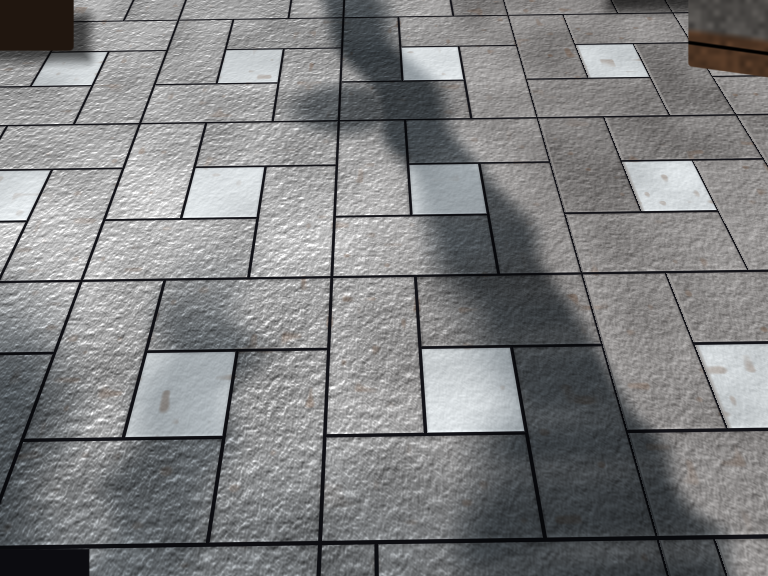
Write a Shadertoy shader that draws this texture.

```glsl
// Pinwheel paving of rough grey slabs around pale squares, receding under soft tree shadows.
#define JOINT 0.018        // half width of a joint, in slab widths
#define BEVEL 0.04         // reach of the worn slab edge
#define GRAIN 13.0         // coarsest surface bumps per slab width
#define RELIEF 0.58        // strength of the surface bumps
#define TONE_VARIATION 0.09
#define SUNLIT_COOL vec3(0.64, 0.64, 0.64)
#define SUNLIT_WARM vec3(0.52, 0.51, 0.505)
#define PALE_STONE vec3(0.81, 0.83, 0.84)
#define JOINT_DARK vec3(0.07, 0.07, 0.09)
#define JOINT_SAND vec3(0.68, 0.67, 0.66)
#define SHADE_TINT vec3(0.37, 0.41, 0.44)
#define RUST vec3(0.42, 0.29, 0.20)

float hash(vec2 p) {
    vec3 q = fract(p.xyx * 0.1031);
    q += dot(q, q.yzx + 33.33);
    return fract((q.x + q.y) * q.z);
}
float noise(vec2 p) {
    vec2 i = floor(p), f = fract(p);
    f = f * f * (3.0 - 2.0 * f);
    return mix(mix(hash(i), hash(i + vec2(1, 0)), f.x),
               mix(hash(i + vec2(0, 1)), hash(i + vec2(1, 1)), f.x), f.y);
}
// Bumpy height; octaves finer than the pixel footprint fade out.
float bumps(vec2 p, float footprint) {
    float sum = 0.0, amp = 0.5, freq = GRAIN;
    for (int i = 0; i < 3; i++) {
        float keep = 1.0 - smoothstep(0.5, 1.6, footprint * freq);
        sum += amp * keep * (noise(p * freq + 17.0 * float(i)) - 0.5);
        freq *= 2.1;
        amp *= 0.7;
    }
    return sum;
}
// Canvas to ground, one unit per 3 x 3 block of slabs.
vec2 groundPlane(vec2 p) {
    float s = 1.0 - p.y + 0.0148 * p.x;
    float v = (0.951 - s) / (0.290 + 0.35 * s);
    float u = (p.x * (1.0 + 0.35 * v) - 0.5556 - 0.2222 * v) / 0.5868;
    return vec2(u, v);
}
// Centre (xy) and half size (zw) of the slab holding a point of the block.
vec4 pinwheelSlab(vec2 c) {
    if (c.x < 1.0 && c.y > 1.0) return vec4(0.5, 2.0, 0.5, 1.0);
    if (c.y > 2.0) return vec4(2.0, 2.5, 1.0, 0.5);
    if (c.x > 2.0) return vec4(2.5, 1.0, 0.5, 1.0);
    if (c.y < 1.0) return vec4(1.0, 0.5, 1.0, 0.5);
    return vec4(1.5, 1.5, 0.5, 0.5);
}
float boxDistance(vec2 p, vec2 halfSize) {
    vec2 d = abs(p) - halfSize;
    return length(max(d, 0.0)) + min(max(d.x, d.y), 0.0);
}
// Soft shade: a slanting trunk, a branch, a dark corner and a twig.
float treeShadow(vec2 p) {
    float t = 1.0 - p.y;
    float x = p.x + 0.06 * (noise(p * vec2(7.0, 13.0)) - 0.5);
    float soft = 0.02 + 0.10 * t * t, spread = 0.03 + 0.13 * t;
    float left = 0.57 + 0.42 * t - 0.8 * max(t - 0.7, 0.0), right = 0.66 + 0.63 * t;
    float trunk = smoothstep(left - soft, left + soft, x)
                * (1.0 - smoothstep(right - 0.03, right + 0.025, x));
    trunk *= 0.78 + 0.22 * noise(vec2(x * 5.0 + t * 6.0, t * 22.0));
    float branch = 0.7 * smoothstep(0.38, 0.62, t)
                 * (1.0 - smoothstep(spread * 0.3, spread * 1.2, abs(x - 0.48 + 0.22 * t)));
    float corner = 0.85 * smoothstep(0.40, 0.7, t) * (1.0 - smoothstep(0.02, 0.18, x));
    float twig = 0.7 - 0.7 * smoothstep(0.4, 1.0, length((p - vec2(0.60, 0.81)) / vec2(0.13, 0.06)));
    float foreground = 0.5 * smoothstep(0.66, 1.0, t) * (1.0 - smoothstep(0.9, 1.3, x));
    return max(max(max(trunk, branch), max(corner, twig)), foreground);
}

void mainImage(out vec4 fragColor, in vec2 fragCoord) {
    vec2 p = fragCoord / iResolution.y;
    float pixel = 1.0 / iResolution.y;
    vec2 ground = groundPlane(p), slabPos = ground * 3.0;
    vec2 dx = dFdx(slabPos), dy = dFdy(slabPos), aa = sqrt(dx * dx + dy * dy);
    // Slab lookup and distance to its edges; the nearest row is offset
    vec2 cell = fract(ground) * 3.0;
    vec4 slab = pinwheelSlab(cell);
    if (ground.y < 0.0) slab = cell.x < 0.5 ? vec4(0.25, 2, 0.25, 1) : vec4(1.75, 2, 1.25, 1);
    vec2 local = cell - slab.xy, edge = slab.zw - abs(local);
    vec2 gap = 1.0 - smoothstep(JOINT - 0.7 * aa, JOINT + 0.7 * aa, edge);
    bool pale = slab.z == slab.w;
    // Stone colour, relief, glints and rust
    float footprint = max(aa.x, aa.y);
    float slope = bumps(slabPos, footprint) - bumps(slabPos + vec2(0.01, -0.022), footprint);
    float tone = hash(floor(ground) * 6.0 + slab.xy * 2.0 + 91.0) - 0.5;
    float sheen = 1.0 - smoothstep(0.45, 1.0, p.x);
    vec3 color = pale ? PALE_STONE : mix(SUNLIT_WARM, SUNLIT_COOL, sheen);
    color += TONE_VARIATION * tone + 0.14 * (noise(slabPos * 1.7) - 0.5);
    color += 0.08 * sheen * (1.0 - smoothstep(0.0, 0.25, abs(p.y - 0.6)));
    color += slope * RELIEF * (pale ? 0.3 : 0.7 + 0.5 * sheen);
    color += (pale ? 0.0 : 0.5 * sheen) * max(slope - 0.08, 0.0);
    float stain = smoothstep(0.84, 0.97, noise(slabPos * 6.0 + 40.0)) * noise(slabPos * 0.8);
    color = mix(color, RUST, 0.4 * stain);
    // Worn edges: lit on the near side, sandy where the sun reaches in
    vec2 worn = 1.0 - smoothstep(vec2(JOINT), vec2(JOINT + BEVEL), edge);
    color += 0.10 * worn.y * (local.y < 0.0 ? 1.0 : -0.8) - 0.07 * worn.x;
    float sandy = 0.8 * smoothstep(0.75, 1.1, ground.x) * step(local.x, 0.0);
    color = mix(color, JOINT_SAND, sandy * worn.x);
    gap.x *= 1.0 - sandy;
    color = mix(color, JOINT_DARK, max(gap.x, gap.y));
    color *= mix(vec3(1.0), SHADE_TINT, treeShadow(p) * (pale ? 0.55 : 1.0));
    // Missing slab and loose blocks with their shadows
    float hole = boxDistance(p - vec2(0.07, 0.015), vec2(0.085, 0.032));
    color = mix(color, JOINT_DARK * 0.7, 1.0 - smoothstep(-pixel, pixel, hole));
    float blockShade = min(boxDistance(p - vec2(0.06, 0.935), vec2(0.09, 0.035)),
                           boxDistance(p - vec2(1.14, 1.0), vec2(0.08, 0.012)));
    color *= mix(0.38, 1.0, smoothstep(-0.01, 0.025, blockShade));
    vec2 q = p - vec2(1.275, 1.1235 - 0.14 * p.x);
    float stack = boxDistance(q, vec2(0.074, 0.065)) - 0.006;
    vec3 stackColor = mix(RUST * 0.7, vec3(0.30, 0.29, 0.28), smoothstep(-0.016, 0.0, q.y));
    stackColor *= (0.8 + 0.4 * noise(p * 90.0)) * smoothstep(0.001, 0.005, abs(q.y + 0.03));
    color = mix(color, stackColor, 1.0 - smoothstep(-pixel, pixel, stack));
    float block = boxDistance(p - vec2(0.05, 0.96), vec2(0.07, 0.04)) - 0.008;
    color = mix(color, RUST * 0.3, 1.0 - smoothstep(-pixel, pixel, block));
    fragColor = vec4(clamp(color, 0.0, 1.0), 1.0);
}
```
